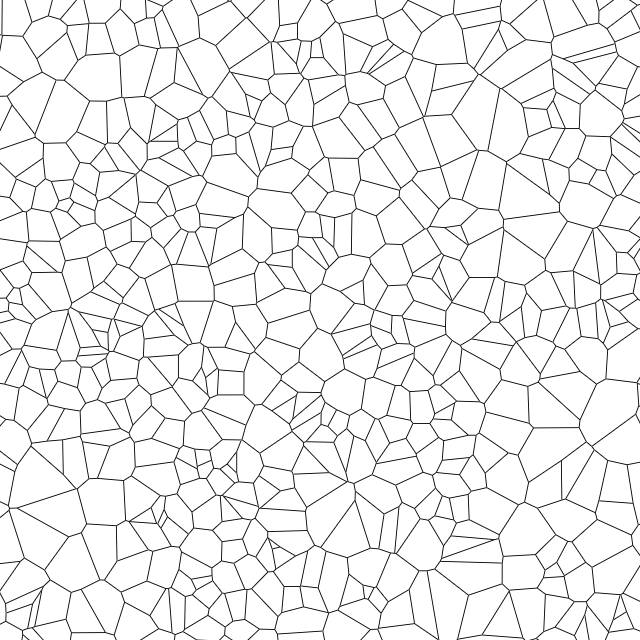
Give the GLSL for this pattern, as a Shadertoy shader.

```glsl
// Integer hash: tile and index to two values in 0..1
vec2 hash2(ivec2 tile, int index) {
    uvec3 v = uvec3(ivec3(tile + 64, index + 1)) * 1664525u + 1013904223u;
    v.x += v.y * v.z; v.y += v.z * v.x; v.z += v.x * v.y;
    v ^= v >> 16u;
    v.x += v.y * v.z; v.y += v.z * v.x; v.z += v.x * v.y;
    return vec2(v.xy >> 8u) / 16777216.0;
}

// One to seven sites per tile, so that crowding varies
int siteCount(ivec2 tile) {
    return 1 + int(7.0 * hash2(tile, 31).x);
}

vec2 site(ivec2 tile, int index) {
    return vec2(tile) + hash2(tile, index);
}

// Distance to the nearest border between Voronoi cells
float borderDistance(vec2 p) {
    ivec2 home = ivec2(floor(p));
    vec2 nearest = vec2(0.0);
    float nearestSq = 1e5;

    // First pass: the site that owns this point
    for (int y = -1; y <= 1; y++)
    for (int x = -1; x <= 1; x++) {
        ivec2 tile = home + ivec2(x, y);
        int count = siteCount(tile);
        for (int i = 0; i < count; i++) {
            vec2 toSite = site(tile, i) - p;
            float distSq = dot(toSite, toSite);
            if (distSq < nearestSq) {
                nearestSq = distSq;
                nearest = toSite;
            }
        }
    }

    // Second pass: the closest bisector with any other site
    float border = 1e5;
    for (int y = -1; y <= 1; y++)
    for (int x = -1; x <= 1; x++) {
        ivec2 tile = home + ivec2(x, y);
        int count = siteCount(tile);
        for (int i = 0; i < count; i++) {
            vec2 toSite = site(tile, i) - p;
            float gap = length(toSite - nearest);
            if (gap > 1e-4)
                border = min(border, (dot(toSite, toSite) - nearestSq) / (2.0 * gap));
        }
    }
    return border;
}

void mainImage(out vec4 fragColor, in vec2 fragCoord) {
    const float tiles = 11.0;
    const float halfLine = 0.0007;
    float halfPixel = 0.5 / iResolution.y;

    vec2 uv = fragCoord / iResolution.y;
    float d = borderDistance(uv * tiles) / tiles;

    // Share of the pixel covered by the black line
    float overlap = min(d + halfPixel, halfLine) - max(d - halfPixel, -halfLine);
    float ink = clamp(overlap / (2.0 * halfPixel), 0.0, 1.0);
    fragColor = vec4(vec3(1.0 - ink), 1.0);
}
```
